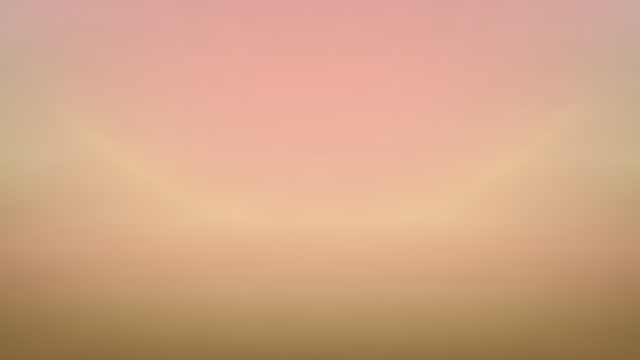
Reproduce this background procedurally as a Shadertoy shader.

```glsl
// Soft dusk backdrop: rose sky dome with a pale golden rim above ochre ground haze.

const int STOPS = 8;

// Colour (rgb) and height (a) of each stop, bottom to top
const vec4 CENTRE_RAMP[STOPS] = vec4[](
    vec4(0.57, 0.44, 0.27, 0.00), vec4(0.66, 0.54, 0.34, 0.08),
    vec4(0.80, 0.64, 0.48, 0.19), vec4(0.88, 0.69, 0.54, 0.30),
    vec4(0.92, 0.75, 0.61, 0.39), vec4(0.93, 0.71, 0.62, 0.56),
    vec4(0.93, 0.68, 0.62, 0.76), vec4(0.88, 0.64, 0.61, 1.00));
const vec4 EDGE_RAMP[STOPS] = vec4[](
    vec4(0.52, 0.39, 0.23, 0.00), vec4(0.55, 0.43, 0.26, 0.08),
    vec4(0.64, 0.49, 0.34, 0.19), vec4(0.75, 0.57, 0.45, 0.31),
    vec4(0.75, 0.62, 0.46, 0.42), vec4(0.79, 0.70, 0.55, 0.56),
    vec4(0.77, 0.67, 0.58, 0.82), vec4(0.80, 0.66, 0.63, 1.00));

const vec2 DOME_CENTRE = vec2(0.0, 1.30);   // in canvas heights, x from the middle
const float DOME_RADIUS = 0.925;
const float RIM_INNER_WIDTH = 0.09;
const float RIM_OUTER_WIDTH = 0.06;
const vec3 RIM_TINT = vec3(0.025, 0.050, 0.002);
const float EDGE_FALLOFF = 2.2;
const float MOTTLE_STRENGTH = 0.008;
const vec2 MOTTLE_SCALE = vec2(9.0, 22.0);

float hash(vec2 p) {
    vec3 q = fract(vec3(p.xyx) * 0.1031);
    q += dot(q, q.yzx + 33.33);
    return fract((q.x + q.y) * q.z);
}

float valueNoise(vec2 p) {
    vec2 cell = floor(p);
    vec2 f = fract(p);
    f = f * f * (3.0 - 2.0 * f);
    return mix(mix(hash(cell), hash(cell + vec2(1.0, 0.0)), f.x),
               mix(hash(cell + vec2(0.0, 1.0)), hash(cell + vec2(1.0)), f.x), f.y);
}

vec3 ramp(vec4 stops[STOPS], float height) {
    vec3 colour = stops[0].rgb;
    for (int i = 1; i < STOPS; i++) {
        float t = clamp((height - stops[i - 1].a) / (stops[i].a - stops[i - 1].a), 0.0, 1.0);
        colour = mix(colour, stops[i].rgb, t);
    }
    return colour;
}

void mainImage(out vec4 fragColor, in vec2 fragCoord) {
    vec2 uv = fragCoord / iResolution.xy;
    vec2 p = vec2((uv.x - 0.5) * iResolution.x / iResolution.y, uv.y);

    // Vertical gradients blended from the middle to the sides
    float side = pow(abs(2.0 * uv.x - 1.0), EDGE_FALLOFF);
    vec3 colour = mix(ramp(CENTRE_RAMP, uv.y), ramp(EDGE_RAMP, uv.y), side);

    // Golden rim of the dome, fading towards the top and the lowest point
    float d = length(p - DOME_CENTRE) - DOME_RADIUS;
    float rim = exp(-abs(d) / (d < 0.0 ? RIM_INNER_WIDTH : RIM_OUTER_WIDTH));
    rim *= 1.0 - smoothstep(0.55, 0.85, uv.y);
    rim *= mix(0.3, 1.0, smoothstep(0.05, 0.5, abs(p.x)));
    colour += RIM_TINT * rim;

    // Faint streaky mottling
    float mottle = valueNoise(p * MOTTLE_SCALE) + 0.5 * valueNoise(p * MOTTLE_SCALE * 2.7);
    colour += MOTTLE_STRENGTH * (mottle - 0.75);

    fragColor = vec4(colour, 1.0);
}
```
